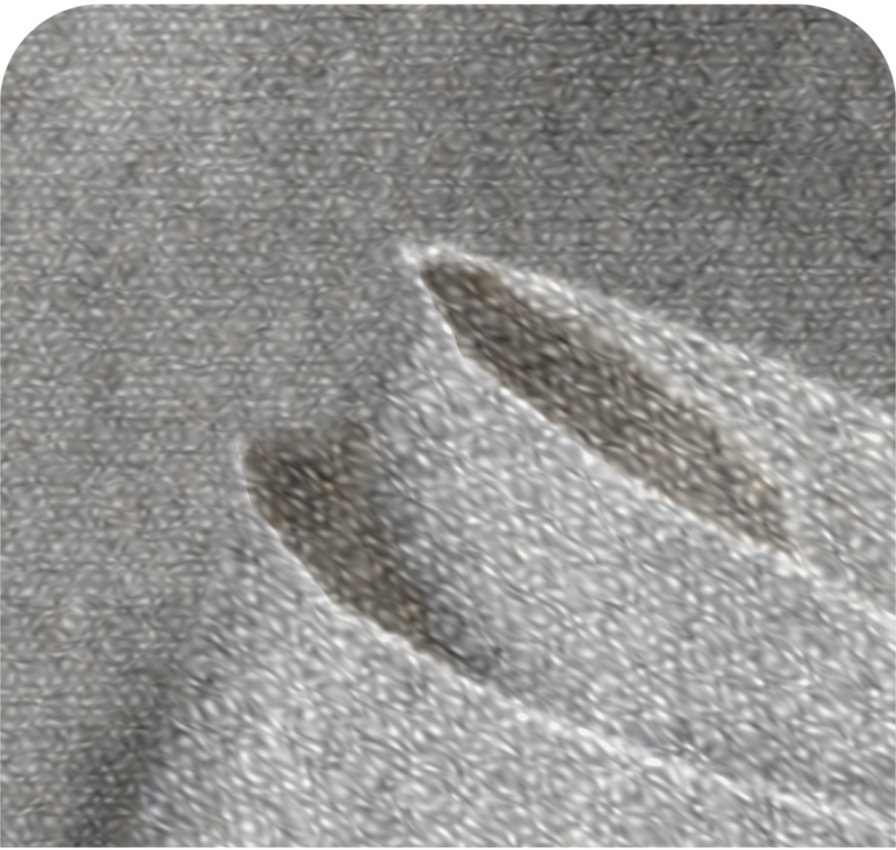
Reproduce this texture procedurally as a Shadertoy shader.

```glsl
// Draws a rumpled grey knit cloth on a card with rounded upper corners.
// Layered folds are bounded by polylines, shaded softly, and lit along their rims;
// staggered stitches blended with stretched gradient noise give the weave.

const vec3 CARD = vec3(0.995, 0.117, 0.003); // top, corner radius, bottom
const vec3 BROWN = vec3(0.42, 0.35, 0.27);

vec2 hash2(vec2 p) {
    vec3 q = fract(p.xyx * vec3(0.1031, 0.1030, 0.0973));
    q += dot(q, q.yzx + 33.33);
    return fract((q.xx + q.yz) * q.zy);
}

float cornerSlope(vec2 cell, vec2 offset) {
    return dot(hash2(cell) * 2.0 - 1.0, offset);
}

float gradientNoise(vec2 p) {
    vec2 i = floor(p), f = fract(p), e = vec2(1, 0);
    vec2 u = f * f * f * (f * (f * 6.0 - 15.0) + 10.0);
    return mix(mix(cornerSlope(i, f), cornerSlope(i + e, f - e), u.x),
               mix(cornerSlope(i + e.yx, f - e.yx), cornerSlope(i + 1.0, f - 1.0), u.x), u.y);
}

// Height of a polyline whose knots ascend in x.
float curveAt(vec2 k[7], float x) {
    float y = k[0].y;
    for (int i = 0; i < 6; i++)
        y += (k[i + 1].y - k[i].y) * clamp((x - k[i].x) / (k[i + 1].x - k[i].x), 0.0, 1.0);
    return y;
}

float curveDistance(vec2 k[7], vec2 p) {
    float d = 10.0;
    for (int i = 0; i < 6; i++) {
        vec2 a = p - k[i], b = k[i + 1] - k[i];
        d = min(d, length(a - b * clamp(dot(a, b) / dot(b, b), 0.0, 1.0)));
    }
    return d;
}

float inside(float d, float softness) { return smoothstep(-softness, softness, d); }

float rim(float d, float width) { return exp(-d * d / (width * width)); }

// Soft staggered stitches broken up by fibre noise, roughly centred on zero.
float knit(vec2 p, float angle, vec2 size) {
    float c = cos(angle), s = sin(angle);
    vec2 q = vec2(c * p.x + s * p.y, c * p.y - s * p.x) / size;
    q += 0.7 * vec2(gradientNoise(q * 0.5), gradientNoise(q * 0.5 + 31.0));
    float fibre = gradientNoise(q * vec2(0.9, 1.1) + 11.0) + 0.6 * gradientNoise(q * vec2(1.7, 1.9) + 5.0);
    float row = floor(q.y);
    q.x += 0.5 * row + 0.35 * hash2(vec2(row, 7.0)).x;
    vec2 wave = 0.5 - 0.5 * cos(6.28318 * fract(q));
    float strength = 0.5 + 0.7 * hash2(floor(q)).y;
    return 0.75 * wave.x * wave.y * strength - 0.16 + 0.85 * fibre;
}

void mainImage(out vec4 fragColor, in vec2 fragCoord) {
    vec2 p = fragCoord / iResolution.y;
    float aspect = iResolution.x / iResolution.y;
    vec2 w = p + 0.009 * vec2(gradientNoise(p * 34.0), gradientNoise(p * 34.0 + 17.0));

    // Fold lines; the two side lines store (height, x).
    vec2 ridgeA[7] = vec2[7](vec2(.478, .705), vec2(.496, .668), vec2(.549, .581),
        vec2(.673, .485), vec2(.769, .416), vec2(.934, .334), vec2(1.06, .262));
    vec2 sideA[7] = vec2[7](vec2(.18, .56), vec2(.25, .515), vec2(.34, .475),
        vec2(.42, .445), vec2(.50, .430), vec2(.60, .452), vec2(.705, .478));
    vec2 ridgeB[7] = vec2[7](vec2(.280, .478), vec2(.296, .405), vec2(.391, .293),
        vec2(.522, .215), vec2(.659, .148), vec2(.810, .092), vec2(1.06, .030));
    vec2 sideB[7] = vec2[7](vec2(0.0, .150), vec2(.10, .178), vec2(.18, .203),
        vec2(.25, .226), vec2(.32, .250), vec2(.40, .272), vec2(.478, .280));
    vec2 ridgeC[7] = vec2[7](vec2(.478, .705), vec2(.520, .708), vec2(.584, .692),
        vec2(.714, .650), vec2(.800, .617), vec2(.879, .588), vec2(1.06, .503));
    vec2 lipC[7] = vec2[7](vec2(.486, .694), vec2(.530, .700), vec2(.575, .676),
        vec2(.714, .602), vec2(.850, .505), vec2(.930, .410), vec2(.948, .320));
    vec2 mouthB[7] = vec2[7](vec2(.280, .470), vec2(.305, .482), vec2(.340, .485),
        vec2(.370, .482), vec2(.400, .495), vec2(.430, .525), vec2(.460, .550));

    // Flat cloth behind the folds, with faint upright streaks near the top.
    float fromSideA = w.x - curveAt(sideA, w.y);
    float fromSideB = w.x - curveAt(sideB, w.y);
    float underB = curveAt(ridgeB, w.x) - w.y;
    float streaks = gradientNoise(p * vec2(46.0, 7.0)) * smoothstep(0.45, 0.9, p.y);
    float shade = 0.555 + 0.06 * streaks;
    shade -= 0.125 * smoothstep(0.2, 0.75, p.x) * smoothstep(0.45, 0.85, p.y);
    shade -= 0.16 * rim(min(fromSideB + 0.01, 0.0), 0.08) * smoothstep(0.45, 0.05, p.y);
    shade -= 0.05 * rim(min(fromSideA, 0.0), 0.07) * smoothstep(0.75, 0.5, p.y);
    shade += 0.06 * rim(length(p - vec2(.12, .98)), 0.14);
    float weave = 0.20 * knit(p, 0.0, vec2(0.018, 0.013));
    float diagonal = 0.29 * knit(p, -0.58, vec2(0.026, 0.0135));

    // Upper right fold and the hollow beneath it.
    float flapC = inside(curveAt(ridgeC, w.x) - w.y, 0.007) * inside(w.x - 0.49, 0.008);
    shade = mix(shade, 0.66, flapC);
    weave = mix(weave, diagonal, flapC);
    float hollowC = flapC * inside(curveAt(lipC, w.x) - w.y, 0.018) * (1.0 - inside(w.x - 0.93, 0.04));
    shade = mix(shade, mix(0.37, 0.55, smoothstep(0.52, 0.92, p.x)), hollowC);

    // Hollow left of the middle flap, then the flap itself.
    float hollowB = inside(w.x - 0.288, 0.006) * inside(curveAt(mouthB, w.x) - w.y, 0.028)
                  * (1.0 - inside(fromSideA - 0.02, 0.03));
    shade = mix(shade, 0.40 - 0.05 * rim(length(p - vec2(.34, .43)), 0.06), hollowB);
    weave = mix(weave, diagonal * 0.85, hollowB);
    float flapA = inside(curveAt(ridgeA, w.x) - w.y, 0.005) * inside(fromSideA, 0.024);
    float lightA = mix(0.50, 0.69, smoothstep(-0.01, 0.11, fromSideA)) - 0.07 * rim(underB, 0.07);
    shade = mix(shade, lightA, flapA);
    weave = mix(weave, diagonal, flapA);

    // Front flap covers everything below its ridge.
    float flapB = inside(underB, 0.005) * inside(fromSideB, 0.022);
    shade = mix(shade, mix(0.51, 0.69, smoothstep(-0.01, 0.15, fromSideB)), flapB);
    weave = mix(weave, diagonal, flapB);

    // Blotches of tone, then lit, slightly fuzzy rims.
    shade += 0.07 * gradientNoise(p * 5.0) + 0.07 * gradientNoise(p * 13.0 + 9.0)
           + 0.06 * gradientNoise(p * 27.0 + 3.0);
    float fuzz = 0.8 + 0.7 * gradientNoise(p * 60.0);
    float glow = 0.21 * rim(curveDistance(ridgeA, w), 0.010) + 0.21 * rim(curveDistance(ridgeB, w), 0.010)
               + 0.13 * rim(curveDistance(ridgeC, w), 0.013)
               + 0.11 * rim(curveDistance(lipC, w), 0.012) * (1.0 - flapA);
    shade += weave + glow * fuzz;

    // Cool flaps, warm visible hollows, and faint coloured fibres.
    float front = max(flapA, flapB);
    float warmth = 0.008 + 0.018 * max(hollowB, hollowC) * (1.0 - front) - 0.008 * front
                 + 0.022 * gradientNoise(p * 24.0);
    vec3 cloth = clamp(shade, 0.2, 0.95) + warmth * vec3(0.8, 0.1, -0.9);
    cloth = mix(cloth, BROWN, 0.4 * rim(length(p - vec2(.575, .665)), 0.022));

    // White surround with rounded upper corners.
    vec2 corner = vec2(abs(p.x - 0.5 * aspect) - 0.5 * aspect, p.y - CARD.x) + CARD.y;
    float card = length(max(corner, 0.0)) - CARD.y;
    float cover = inside(-card, 0.0015) * inside(p.y - CARD.z, 0.0015);
    fragColor = vec4(mix(vec3(1.0), cloth, cover), 1.0);
}
```
